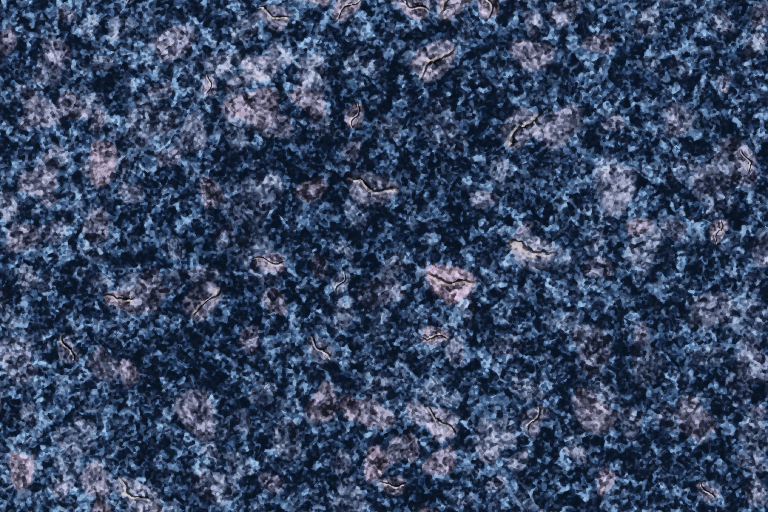
Give the GLSL for this texture, as a Shadertoy shader.

```glsl
vec2 hash2(vec2 p) {
    vec3 q = fract(p.xyx * vec3(0.1031, 0.1030, 0.0973));
    q += dot(q, q.yzx + 33.33);
    return fract((q.xx + q.yz) * q.zy);
}

// Soft cellular noise: blended random values of the nearest cells
float grains(vec2 p) {
    vec2 cell = floor(p);
    float sum = 0.0, total = 0.0;
    for (int y = -1; y <= 1; y++)
    for (int x = -1; x <= 1; x++) {
        vec2 id = cell + vec2(x, y);
        vec2 d = id + hash2(id + 17.0) - p;
        float w = exp(-9.0 * dot(d, d));
        sum += w * hash2(id + 71.0).x;
        total += w;
    }
    return sum / total - 0.5;
}

// Scattered rounded crystals: x cover, y streaks, z pale vein, w warm tint
vec4 crystals(vec2 p, float seed, float rough) {
    vec2 cell = floor(p);
    vec4 best = vec4(0.0);
    for (int y = -1; y <= 1; y++)
    for (int x = -1; x <= 1; x++) {
        vec2 id = cell + vec2(x, y);
        vec2 place = hash2(id + seed), kind = hash2(id + seed + 31.0);
        vec2 look = hash2(id + seed + 57.0);
        if (kind.x > 0.52) continue;

        float angle = 3.14 * look.x;
        vec2 d = p - id - 0.15 - 0.7 * place;
        vec2 q = mat2(cos(angle), -sin(angle), sin(angle), cos(angle)) * d;
        q /= mix(0.27, 0.43, kind.y) * vec2(1.15, 0.78);
        vec2 q2 = q * q;
        float r = pow(dot(q2, q2) + 1.2 * q2.x * q2.y, 0.25);
        r += 0.5 * rough + 0.09 * sin(3.0 * atan(q.y, q.x) + 20.0 * look.y);

        float cover = (1.0 - smoothstep(0.82, 1.06, r)) * mix(0.45, 1.0, look.y);
        float streak = sin(q.y * 17.0 + 3.0 * sin(q.x * 3.0) + 9.0 * rough);
        float bend = q.y - 0.22 * sin(q.x * 4.0 + 9.0 * look.x) - 0.6 * rough;
        float vein = smoothstep(0.13, 0.03, abs(bend))
                   - 0.9 * smoothstep(0.12, 0.02, abs(bend + 0.17));
        vein *= step(0.86, look.y) * smoothstep(1.05, 0.7, r);
        if (cover > best.x) best = vec4(cover, streak, vein, place.y);
    }
    return best;
}

// Tone from 0 to 1, spread evenly over the area
vec3 palette(float t) {
    vec3 c = mix(vec3(0.03, 0.07, 0.13), vec3(0.05, 0.10, 0.17), smoothstep(0.0, 0.09, t));
    c = mix(c, vec3(0.11, 0.16, 0.27), smoothstep(0.10, 0.28, t));
    c = mix(c, vec3(0.18, 0.26, 0.38), smoothstep(0.28, 0.50, t));
    c = mix(c, vec3(0.28, 0.36, 0.49), smoothstep(0.50, 0.71, t));
    c = mix(c, vec3(0.41, 0.49, 0.62), smoothstep(0.71, 0.87, t));
    c = mix(c, vec3(0.59, 0.66, 0.77), smoothstep(0.87, 0.96, t));
    return mix(c, vec3(0.78, 0.82, 0.88), smoothstep(0.96, 1.0, t));
}

void mainImage(out vec4 fragColor, in vec2 fragCoord) {
    vec2 p = fragCoord / iResolution.y;

    // Speckle in three sizes, with slightly bent cell borders
    vec2 bent = p + 0.003 * sin(p.yx * vec2(170.0, 190.0) + 3.0 * sin(p * 67.0));
    float coarse = grains(bent * 48.0);
    float medium = grains(bent * 95.0 + 40.0);
    float fine = grains(p * 180.0 + 90.0);
    float speckle = 2.0 * coarse + 2.5 * medium + 2.1 * fine;

    // Large and small crystals
    float rough = 0.5 * grains(p * 30.0 + 7.0) + 0.35 * coarse + 0.2 * medium;
    vec4 large = crystals(p * 8.5, 3.0, rough);
    vec4 small = crystals(p * 14.0 + 5.0, 120.0, rough);
    small.x *= 0.8;
    vec4 crystal = large.x > small.x ? large : small;

    // Broad clouds, darker toward the middle
    float cloud = 0.16 * sin(p.x * 7.0 + 2.0 * sin(p.y * 5.0))
                + 0.14 * sin(p.y * 9.0 - 3.0 * p.x + 1.0);
    vec2 middle = p - vec2(0.7, 0.45);
    cloud -= 0.3 * exp(-6.0 * dot(middle, middle));

    float tone = -0.28 + cloud + speckle * mix(1.0, 0.75, crystal.x);
    tone += crystal.x * (1.25 + 0.25 * crystal.y);
    vec3 color = palette(1.0 / (1.0 + exp(-1.7 * tone)));

    // Rosy grey crystals and bluer speckle
    float grey = dot(color, vec3(0.3, 0.5, 0.2));
    vec3 rosy = grey * vec3(1.12, 0.98, 1.10) + vec3(0.01, 0.0, 0.02);
    color = mix(color, rosy, crystal.x * mix(0.15, 0.9, crystal.w));
    color *= 1.0 + vec3(-0.12, 0.0, 0.05) * (1.0 - crystal.x) * smoothstep(-0.1, 0.3, medium);

    // Cream veins with a dark lower edge
    color = mix(color, vec3(0.86, 0.80, 0.77), max(crystal.z, 0.0) * (0.6 + 0.7 * fine));
    color *= 1.0 + 0.75 * min(crystal.z, 0.0);
    fragColor = vec4(clamp(color, 0.0, 1.0), 1.0);
}
```
